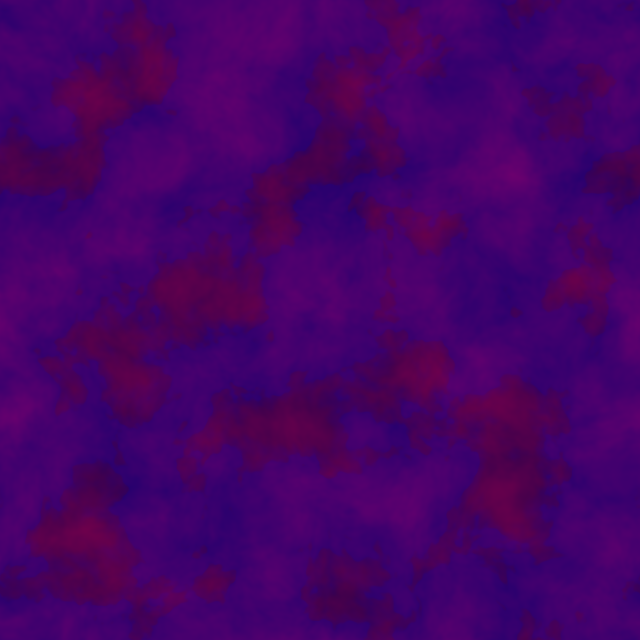
This texture is drawn by a three.js fragment shader. Its source:

```glsl
// Mottled indigo and purple clouds with ragged crimson patches.
// Two wrapping gradient-noise fields, slightly warped, steer the red and blue
// channels separately; dark indigo seams lie where a patch begins.

varying vec2 vUv;

// Sine-free hash giving two values from 0 to 1
vec2 hash2(vec2 p) {
  vec3 q = fract(p.xyx * vec3(0.1031, 0.1030, 0.0973));
  q += dot(q, q.yzx + 33.33);
  return fract((q.xx + q.yz) * q.zy);
}

// Whole-number wrap; the half step keeps rounding away from the boundary
vec2 wrapCell(vec2 cell, float period) {
  return floor(cell - period * floor((cell + 0.5) / period) + 0.5);
}

// Unit gradient at a lattice corner, wrapped to the period
vec2 cornerGradient(vec2 cell, float period, float seed) {
  return normalize(hash2(wrapCell(cell, period) + seed) * 2.0 - 0.999);
}

// Gradient noise that repeats after a whole number of cells
float tiledNoise(vec2 p, float period, float seed) {
  vec2 cell = floor(p);
  vec2 f = p - cell;
  vec2 w = f * f * f * (f * (f * 6.0 - 15.0) + 10.0);
  vec2 right = vec2(1.0, 0.0);
  vec2 up = vec2(0.0, 1.0);
  float a = dot(cornerGradient(cell, period, seed), f);
  float b = dot(cornerGradient(cell + right, period, seed), f - right);
  float c = dot(cornerGradient(cell + up, period, seed), f - up);
  float d = dot(cornerGradient(cell + 1.0, period, seed), f - 1.0);
  return mix(mix(a, b, w.x), mix(c, d, w.x), w.y);
}

// Octaves double the period, each shifted to hide the lattice
float clouds(vec2 uv, float period, float seed) {
  float sum = 0.0;
  float amplitude = 0.9;
  for (int i = 0; i < 5; i++) {
    vec2 shift = hash2(vec2(seed, float(i) + 7.0));
    sum += amplitude * tiledNoise(uv * period + shift, period, seed);
    period *= 2.0;
    amplitude *= 0.61;
    seed += 19.0;
  }
  return sum;
}

void main() {
  // Origin in a calm area, then a gentle warp for uneven outlines
  vec2 origin = fract(vUv + vec2(0.32, 0.3));
  vec2 warp = vec2(tiledNoise(origin * 8.0, 8.0, 211.0),
                   tiledNoise(origin * 8.0, 8.0, 307.0));
  vec2 uv = origin + 0.025 * warp;

  float patchField = clouds(uv, 5.0, 11.0);
  float glowField = clouds(uv, 6.0, 503.0);

  // Patches start with a firm edge, then deepen slowly
  float patchEdge = smoothstep(0.08, 0.17, patchField);
  float patchDepth = smoothstep(0.14, 0.45, patchField);

  // Red fades at the patch border, blue drops inside the patches
  float red = 0.232 + 0.13 * abs(patchField - 0.1) + 0.13 * glowField
            + 0.032 * patchEdge + 0.02 * patchDepth;
  float blue = 0.43 - 0.07 * patchEdge - 0.06 * patchDepth;

  gl_FragColor = vec4(red, 0.0, blue, 1.0);
}
```
